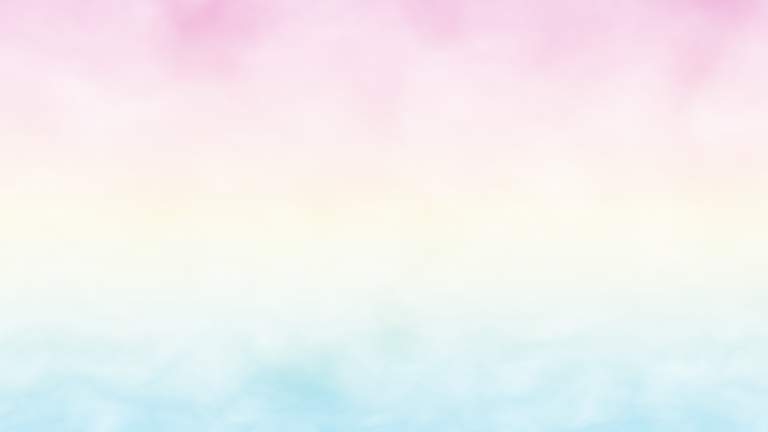
Give the GLSL for this background, as a Shadertoy shader.

```glsl
const int STOPS = 9;
const vec3 SKY[STOPS] = vec3[](
    vec3(0.77, 0.92, 0.965), vec3(0.85, 0.945, 0.96), vec3(0.92, 0.965, 0.955),
    vec3(0.97, 0.98, 0.95), vec3(0.99, 0.98, 0.93), vec3(0.99, 0.952, 0.938),
    vec3(0.985, 0.926, 0.943), vec3(0.98, 0.895, 0.94), vec3(0.965, 0.84, 0.92));

// Hollows between clouds: centre x, centre y, radius, depth
const int HOLLOWS = 12;
const vec4 HOLLOW[HOLLOWS] = vec4[](
    vec4(0.49, 0.935, 0.10, 0.85), vec4(1.66, 0.98, 0.10, 0.60),
    vec4(1.60, 0.83, 0.06, 0.60), vec4(1.01, 0.96, 0.08, 0.35),
    vec4(1.32, 0.88, 0.09, 0.35), vec4(0.86, 0.75, 0.09, 0.40),
    vec4(0.36, 0.53, 0.08, 0.45), vec4(0.79, 0.55, 0.08, 0.50),
    vec4(0.96, 0.46, 0.06, 0.45), vec4(1.62, 0.58, 0.12, 0.45),
    vec4(0.93, 0.24, 0.06, 0.55), vec4(0.70, 0.13, 0.08, 0.60));

vec2 randomGradient(vec2 cell) {
    vec3 q = fract(cell.xyx * vec3(0.1031, 0.1030, 0.0973));
    q += dot(q, q.yzx + 33.33);
    float angle = 6.2832 * fract((q.x + q.y) * q.z);
    return vec2(cos(angle), sin(angle));
}

float gradientNoise(vec2 p) {
    vec2 i = floor(p), f = p - i;
    vec2 u = f * f * f * (f * (f * 6.0 - 15.0) + 10.0);
    vec2 e = vec2(0.0, 1.0);
    float low = mix(dot(randomGradient(i), f),
                    dot(randomGradient(i + e.yx), f - e.yx), u.x);
    float high = mix(dot(randomGradient(i + e.xy), f - e.xy),
                     dot(randomGradient(i + e.yy), f - e.yy), u.x);
    return mix(low, high, u.y);
}

float fbm(vec2 p, int octaves) {
    float sum = 0.0, amplitude = 0.5;
    for (int i = 0; i < octaves; i++) {
        sum += amplitude * gradientNoise(p);
        p = mat2(1.6, 1.2, -1.2, 1.6) * p + 7.3;
        amplitude *= 0.5;
    }
    return sum;
}

// Rounded puffs, falling to zero along soft creases
float billow(vec2 p, int octaves) {
    float sum = 0.0, amplitude = 0.5;
    for (int i = 0; i < octaves; i++) {
        float n = gradientNoise(p);
        sum += amplitude * sqrt(n * n + 0.004);
        p = mat2(1.6, 1.2, -1.2, 1.6) * p + 3.7;
        amplitude *= 0.5;
    }
    return sum;
}

vec3 skyGradient(float height) {
    vec3 color = SKY[0];
    float t = clamp(height, 0.0, 1.0) * float(STOPS - 1);
    for (int i = 1; i < STOPS; i++) {
        color = mix(color, SKY[i], clamp(t - float(i - 1), 0.0, 1.0));
    }
    return color;
}

float hollowDepth(vec2 p) {
    float depth = 0.0;
    for (int i = 0; i < HOLLOWS; i++) {
        vec2 d = (p - HOLLOW[i].xy) / HOLLOW[i].z;
        depth += HOLLOW[i].w * exp(-dot(d, d));
    }
    return depth;
}

void mainImage(out vec4 fragColor, in vec2 fragCoord) {
    vec2 p = fragCoord / iResolution.y;

    // Irregular drift for the cloud outlines
    vec2 drift = vec2(fbm(p * 5.0 + 11.0, 5), fbm(p * 5.0 + 37.0, 5));
    vec2 warped = p + 0.10 * drift;

    // Broad soft clouds above, flatter and finer ones below
    float lower = 1.0 - smoothstep(0.15, 0.55, p.y);
    float broad = 0.24 - billow(warped * vec2(3.6, 4.8) + 5.0, 5);
    float fine = 0.24 - billow(warped * vec2(5.5, 10.0) + 19.0, 5);
    float shade = mix(broad, fine, lower) * mix(1.1, 1.4, lower);
    shade += 0.45 * fbm(warped * vec2(3.0, 5.0) + 23.0, 4);

    // Deeper cloud layers carry more of the sky tint
    float depth = shade + hollowDepth(p + 0.16 * drift) - 0.10;
    vec3 tint = 1.0 - skyGradient(p.y + 0.04 * drift.y);
    vec3 color = 1.0 - tint * max(1.0 + depth, 0.35);
    fragColor = vec4(clamp(color, 0.0, 1.0), 1.0);
}
```
